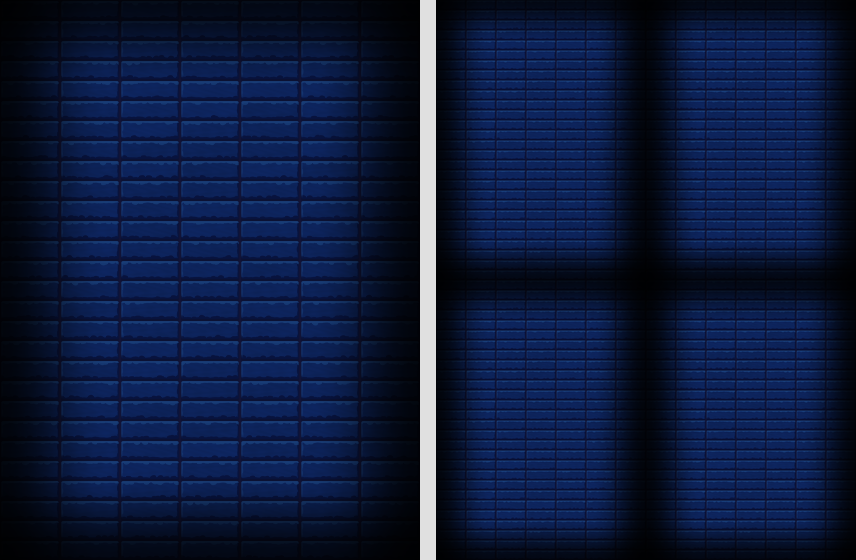
Left: one tile. Right: repeated 2 by 2.
Give the GLSL for this texture, as a Shadertoy shader.

```glsl
// Night-blue wall of stacked glazed bricks, lit from the upper left, fading to dark borders.
// Each brick is a rounded box with a ragged light rim and shadow rim, worn by
// cellular chips and layered sines; whole brick counts make the wall tile.

#define GRID vec2(7.0, 28.0)          // bricks across and down
#define BRICK vec2(3.0, 1.0)          // cell size in brick heights
#define JOINT vec2(0.065, 0.055)      // half width of the mortar lines
#define LIT_RIM vec2(0.06, 0.09)      // left and top rim widths
#define DARK_RIM vec2(0.05, 0.08)     // right and bottom rim widths
#define WEAR 0.11                     // depth of the chips in the rims
#define FACE_COLOR vec3(0.05, 0.138, 0.355)
#define LIT_COLOR vec3(0.10, 0.25, 0.48)
#define DARK_COLOR vec3(0.03, 0.075, 0.245)
#define MORTAR_COLOR vec3(0.065, 0.075, 0.21)
#define FADE vec2(0.26, 0.16)         // reach of the dark borders
#define FADE_FLOOR vec2(0.13, 0.22)   // light left at the borders

float hash(vec2 p) {
    vec3 q = fract(vec3(p.xyx) * vec3(0.1031, 0.1030, 0.0973));
    q += dot(q, q.yzx + 33.33);
    return fract((q.x + q.y) * q.z);
}

// One-dimensional cellular noise: rounded bumps of random place and size
float chips(float x, float seed) {
    float cell = floor(x), bump = 0.0;
    for (float i = -1.0; i <= 1.0; i++) {
        vec2 id = vec2(cell + i + 50.0, seed);
        float center = cell + i + hash(id);
        float size = hash(id + 17.3);
        float d = (x - center) / (0.25 + 0.4 * size);
        bump = max(bump, size * size * sqrt(max(0.0, 1.0 - d * d)));
    }
    return bump;
}

// Uneven rim outline along one edge
float ragged(float x, float seed) {
    float wave = sin(x * 7.0 + seed) + 0.6 * sin(x * 17.0 + seed * 2.3);
    return WEAR * chips(x * 4.0, seed) + 0.013 * wave;
}

float roundedBox(vec2 p, vec2 halfSize, float radius) {
    vec2 d = abs(p) - halfSize + radius;
    return length(max(d, 0.0)) + min(max(d.x, d.y), 0.0) - radius;
}

// Smooth coverage of the region where d is negative
float cover(float d, float soft) {
    return 1.0 - smoothstep(-soft, soft, d);
}

vec3 brickColor(vec2 p, vec2 id, float soft) {
    float seed = 1.0 + 90.0 * hash(id + 3.0);
    vec2 halfSize = 0.5 * BRICK - JOINT;
    vec2 fromLow = p + halfSize;       // distance from left and bottom
    vec2 fromHigh = halfSize - p;      // distance from right and top

    // Face with faint smudges and a tone for each brick
    float smudge = sin(p.x * 5.0 + seed + 2.0 * sin(p.y * 9.0 + seed))
                 * sin(p.y * 13.0 + p.x * 3.0 + seed * 1.7);
    vec3 color = FACE_COLOR * (0.96 + 0.08 * hash(id + 41.0) + 0.035 * smudge);

    // Shadow rim at the bottom and right
    float low = fromLow.y - DARK_RIM.y - ragged(p.x, seed);
    float right = fromHigh.x - DARK_RIM.x - 0.4 * ragged(p.y, seed + 7.0);
    color = mix(color, DARK_COLOR, cover(min(low, right), soft));

    // Light rim at the top and left, brightest along the top
    float top = fromHigh.y - LIT_RIM.y - ragged(p.x, seed + 13.0);
    float left = fromLow.x - LIT_RIM.x - 0.4 * ragged(p.y, seed + 19.0);
    color = mix(color, LIT_COLOR, 0.6 * cover(left, soft) * smoothstep(0.0, 0.3, fromLow.y));
    float glint = 0.72 + 0.28 * cover(fromHigh.y - 0.08, 0.06);
    color = mix(color, LIT_COLOR, glint * cover(top, soft));

    // Mortar, darkest just under each brick
    vec3 mortar = mix(MORTAR_COLOR, 0.75 * DARK_COLOR, 0.5 * cover(abs(p.x) - halfSize.x, soft));
    float outline = roundedBox(p, halfSize, 0.09);
    return mix(mortar, color, cover(outline, soft));
}

void mainImage(out vec4 fragColor, in vec2 fragCoord) {
    vec2 uv = fragCoord / iResolution.xy;
    vec2 cell = uv * GRID;
    vec2 id = mod(floor(cell), GRID);
    vec2 p = (fract(cell) - 0.5) * BRICK;
    float soft = 0.7 * GRID.y / iResolution.y;

    // Border fade, equal on opposite edges
    vec2 inset = min(uv, 1.0 - uv);
    vec2 light = mix(FADE_FLOOR, vec2(1.0), smoothstep(vec2(0.0), FADE, inset));
    fragColor = vec4(brickColor(p, id, soft) * light.x * light.y, 1.0);
}
```
